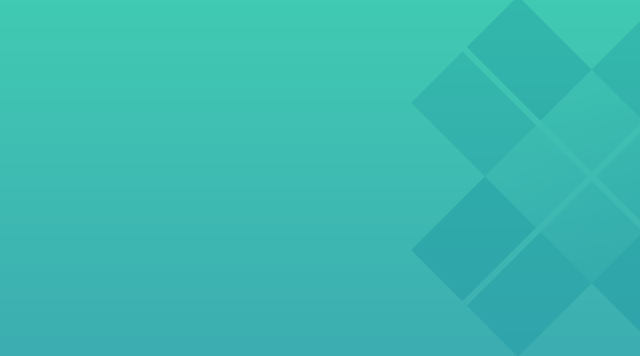
Reproduce this background procedurally as a Shadertoy shader.

```glsl
const vec3 SKY_TOP = vec3(0.252, 0.791, 0.699);
const vec3 SKY_BOTTOM = vec3(0.235, 0.678, 0.694);
const vec3 TINT = vec3(0.055, 0.529, 0.596);
const vec2 CROSS_CENTER = vec2(0.9245, 0.5045); // fractions of the canvas
const float CORE = 0.300;       // half width of the core, in diagonal units
const float ARM_END = 0.714;    // reach of the arms, in diagonal units
const float GAP = 0.0125;       // half width of the slits
const vec2 CORE_TINT = vec2(0.07, 0.165);  // from upper left to lower right
const vec2 UPPER_LEFT = vec2(0.225, 0.29); // tint of each half arm
const vec2 LOWER_LEFT = vec2(0.30, 0.27);
const vec2 UPPER_RIGHT = vec2(0.25, 0.25);
const vec2 LOWER_RIGHT = vec2(0.29, 0.30);
const float ARM_SHADE = 0.025;  // extra tint toward the middle height

// Soft coverage of the interval lo..hi
float band(float x, float lo, float hi, float soft) {
    return clamp((x - lo) / soft + 0.5, 0.0, 1.0)
         * clamp((hi - x) / soft + 0.5, 0.0, 1.0);
}

// An arm along one diagonal, with its own tint on each side of the slit
float armTint(float along, float across, vec2 tint, float soft) {
    float cover = band(along, CORE, ARM_END, soft) * band(across, -CORE, CORE, soft);
    return cover * (across < 0.0 ? tint.x : tint.y);
}

void mainImage(out vec4 fragColor, in vec2 fragCoord) {
    vec2 uv = fragCoord / iResolution.xy;
    float aspect = iResolution.x / iResolution.y;
    float soft = 1.5 / iResolution.y;

    // Diagonal axes: d.x runs down right, d.y runs up right
    vec2 p = (uv - CROSS_CENTER) * vec2(aspect, 1.0);
    vec2 d = vec2(p.x - p.y, p.x + p.y);

    // Four arms
    float arms = armTint(-d.x, d.y, UPPER_LEFT, soft)
               + armTint(-d.y, d.x, LOWER_LEFT, soft)
               + armTint(d.y, d.x, UPPER_RIGHT, soft)
               + armTint(d.x, d.y, LOWER_RIGHT, soft);
    arms *= 1.0 + ARM_SHADE * (1.0 - 4.0 * abs(p.y)) * 2.0;

    // Pale core
    float core = band(d.x, -CORE, CORE, soft) * band(d.y, -CORE, CORE, soft);
    core *= mix(CORE_TINT.x, CORE_TINT.y, smoothstep(-CORE, CORE, d.x));

    // Slits along both diagonals
    float slits = clamp((min(abs(d.x), abs(d.y)) - GAP) / soft + 0.5, 0.0, 1.0);

    vec3 color = mix(SKY_BOTTOM, SKY_TOP, uv.y);
    color = mix(color, TINT, (arms + core) * slits);
    fragColor = vec4(color, 1.0);
}
```
